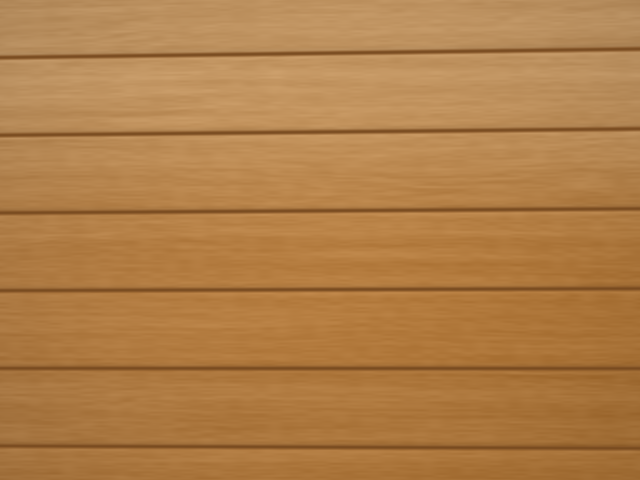
This texture is drawn by a Shadertoy shader. Its source:

```glsl
float hash(vec2 p) {
    return fract(sin(dot(p, vec2(127.1, 311.7))) * 43758.5453);
}

float noise(vec2 p) {
    vec2 i = floor(p), f = fract(p);
    f = f * f * (3.0 - 2.0 * f);
    return mix(mix(hash(i), hash(i + vec2(1, 0)), f.x),
               mix(hash(i + vec2(0, 1)), hash(i + vec2(1, 1)), f.x), f.y);
}

// Signed grain: broad streaks, fine fibres, pores and arched figure
float woodGrain(vec2 p, float board) {
    p += vec2(hash(vec2(board, 3.0)) * 37.0, board * 5.0);
    p.y += 0.06 * (noise(p * vec2(3.0, 2.0)) - 0.5);
    float streaks = noise(p * vec2(1.2, 7.0)) - 0.5;
    float fibres = noise(p * vec2(4.0, 23.0)) - 0.5;
    float pores = noise(p * vec2(36.0, 40.0)) - 0.5;
    float field = noise(p * vec2(1.6, 2.2)) + 0.15 * noise(p * vec2(9.0, 12.0));
    float figure = sin(field * 42.0) * smoothstep(0.35, 0.8, noise(p * vec2(2.0, 2.5) + 9.0));
    return 0.34 * streaks + 0.26 * fibres + 0.26 * pores + 0.08 * figure;
}

void mainImage(out vec4 fragColor, in vec2 fragCoord) {
    vec2 uv = fragCoord / iResolution.xy;
    float aspect = iResolution.x / iResolution.y;

    // Boards counted downwards, with a slight perspective tilt
    float pitch = mix(0.1618, 0.1664, uv.x);
    float row = (1.0 - uv.y - mix(0.120, 0.102, uv.x)) / pitch;
    float board = floor(row);
    float across = row - board;
    float pixel = 1.0 / (iResolution.y * pitch);

    // Pale sheen at the top, deeper amber below
    vec3 amber = mix(vec3(0.695, 0.485, 0.26), vec3(0.68, 0.46, 0.22), uv.x);
    vec3 pale = vec3(0.755, 0.58, 0.38);
    vec3 color = mix(amber, pale, smoothstep(0.4, 0.88, uv.y));
    vec2 fromCenter = (uv - vec2(0.5, 0.55)) * vec2(1.0, 0.8);
    color *= 1.03 - 0.28 * dot(fromCenter, fromCenter);
    color *= 1.0 + 0.035 * (hash(vec2(board, 8.0)) - 0.5);

    // Grain darkens blue most, so the streaks stay warm
    float grain = woodGrain(vec2(uv.x * aspect, row), board);
    color += grain * vec3(0.11, 0.12, 0.125);

    // Rounded board edges: shaded lower edge, lit upper lip
    color *= 1.0 - 0.06 * smoothstep(0.9, 0.98, across);
    float lip = smoothstep(0.025, 0.045, across) * (1.0 - smoothstep(0.045, 0.09, across));
    color += 0.025 * lip;

    // Groove with a soft shadow and a dark core
    float edge = min(across, 1.0 - across);
    float shadow = 1.0 - smoothstep(0.008, 0.034 + pixel, edge);
    float core = 1.0 - smoothstep(0.0, 0.014 + pixel, edge);
    color = mix(color, vec3(0.53, 0.34, 0.16), 0.9 * shadow);
    color = mix(color, vec3(0.43, 0.26, 0.10), 0.6 * core);

    fragColor = vec4(clamp(color, 0.0, 1.0), 1.0);
}
```
